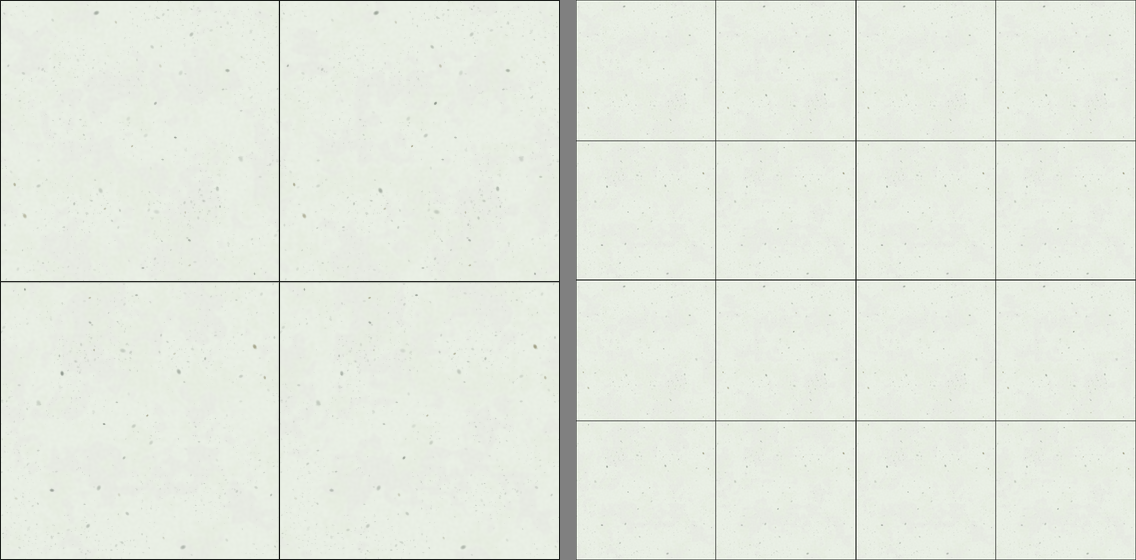
Left: one tile. Right: repeated 2 by 2.
Reproduce this pattern procedurally as a Shadertoy shader.

```glsl
// Pale speckled stone tiles in a two by two grid, parted by thin dark joints.
// Every tile shares one layout of soft specks, turned half round in the lower
// row, with speck strength varying per tile; wrapped gradient noise mottles it.

#define JOINT_CENTER vec2(0.499, 0.497)
#define JOINT_WIDTH 0.0021
#define RIM_WIDTH 0.0017
#define JOINT_COLOR vec3(0.07, 0.08, 0.07)
#define STONE_COLOR vec3(0.913, 0.936, 0.896)
#define MOTTLE_COLOR vec3(0.905, 0.919, 0.889)
#define GREEN_COLOR vec3(0.900, 0.926, 0.874)
#define SPECK_COLOR vec3(0.43, 0.47, 0.43)
#define OCHRE_COLOR vec3(0.56, 0.55, 0.43)
#define CHIP_RADIUS 0.0062
#define GRAIN_RADIUS 0.0042
#define DUST_RADIUS 0.0027

// Four random values in 0..1 from a cell and a seed
vec4 hash4(vec2 cell, float seed) {
    uvec3 q = uvec3(cell, seed) * uvec3(1597u, 3571u, 7919u);
    uint h = q.x ^ (q.y * 2747u) ^ (q.z * 9973u);
    uvec4 r = uvec4(h, h + 7411u, h + 15013u, h + 22501u);
    r = (r ^ (r >> 16u)) * 73244475u;
    r = (r ^ (r >> 15u)) * 73244475u;
    r ^= r >> 16u;
    return vec4(r & 65535u) / 65535.0;
}

float gradientDot(vec2 corner, vec2 offset, float period, float seed) {
    float angle = 6.2832 * hash4(mod(corner, period), seed).x;
    return dot(vec2(cos(angle), sin(angle)), offset);
}

// Gradient noise that wraps after one tile
float wrappedNoise(vec2 p, float period, float seed) {
    p *= period;
    vec2 i = floor(p), f = fract(p);
    vec2 w = f * f * f * (f * (f * 6.0 - 15.0) + 10.0);
    vec2 e = vec2(1.0, 0.0);
    float low = mix(gradientDot(i, f, period, seed),
                    gradientDot(i + e, f - e, period, seed), w.x);
    float high = mix(gradientDot(i + e.yx, f - e.yx, period, seed),
                     gradientDot(i + 1.0, f - 1.0, period, seed), w.x);
    return mix(low, high, w.y);
}

// Strongest of the nearby oval specks: x is its opacity, y its random tint
vec2 specks(vec2 p, float cells, float radius, float chance, float tile, float seed, float pixel) {
    vec2 best = vec2(0.0);
    vec2 base = floor(p * cells - 0.5);
    for (int k = 0; k < 4; k++) {
        vec2 cell = base + vec2(k & 1, k >> 1);
        vec2 key = mod(cell, cells);
        vec4 r = hash4(key, seed);
        vec4 s = hash4(key, seed + 1.0);
        vec2 d = p - (cell + 0.1 + 0.8 * r.xy) / cells;
        float angle = 6.2832 * s.x;
        d = mat2(cos(angle), sin(angle), -sin(angle), cos(angle)) * d;
        float size = radius * mix(0.55, 1.25, r.z * r.z);
        float dist = length(d * vec2(1.2, 0.85)) - size;
        float feather = max(pixel * 0.7, size * 0.7);
        float shape = 1.0 - smoothstep(-feather, feather, dist);
        float wear = mix(0.45, 1.0, hash4(key, seed + 2.0 + tile).x);
        float opacity = shape * step(r.w, chance) * mix(0.3, 1.0, s.y) * wear;
        if (opacity > best.x) best = vec2(opacity, s.z);
    }
    return best;
}

void mainImage(out vec4 fragColor, in vec2 fragCoord) {
    vec2 uv = fragCoord / iResolution.xy;
    float pixel = 1.0 / min(iResolution.x, iResolution.y);
    vec2 id = step(JOINT_CENTER, uv);
    vec2 local = mix(uv / JOINT_CENTER, (uv - JOINT_CENTER) / (1.0 - JOINT_CENTER), id);
    vec2 p = id.y < 0.5 ? 1.0 - local : local;
    float tile = id.x + 2.0 * id.y;

    // Grey and greenish clouds, denser toward the lower end of the layout
    float broad = wrappedNoise(p, 5.0, 11.0) + 0.5 * wrappedNoise(p, 9.0, 12.0 + tile);
    float fine = wrappedNoise(p, 22.0, 21.0 + tile);
    float lean = 0.25 * (0.5 - p.y);
    float grey = smoothstep(0.0, 0.35, broad + 0.8 * fine + lean);
    float green = smoothstep(0.0, 0.5, wrappedNoise(p, 7.0, 35.0) - 0.8 * fine + lean);
    vec3 color = mix(STONE_COLOR, MOTTLE_COLOR, grey);
    color = mix(color, GREEN_COLOR, 0.7 * green);
    color += 0.012 * wrappedNoise(p, 64.0, 31.0 + tile);

    // Fine dust gathers in patches, grains are sparse, chips are rare
    float patches = smoothstep(-0.15, 0.4, wrappedNoise(p, 6.0, 41.0));
    vec2 dust = specks(p, 64.0, DUST_RADIUS, 0.05 + 0.5 * patches, tile, 50.0, 2.0 * pixel);
    vec2 grain = specks(p, 34.0, GRAIN_RADIUS, 0.10 + 0.25 * patches, tile, 60.0, 2.0 * pixel);
    vec2 chip = specks(p, 10.0, CHIP_RADIUS, 0.33, tile, 70.0, 2.0 * pixel);
    color = mix(color, SPECK_COLOR, 0.20 * dust.x);
    color = mix(color, SPECK_COLOR, 0.32 * grain.x);
    color = mix(color, mix(SPECK_COLOR, OCHRE_COLOR, step(0.75, chip.y)), 0.9 * chip.x);

    // Inner joints, and a rim along the canvas edges that meets itself when tiled
    vec2 inner = abs(uv - JOINT_CENTER);
    vec2 rim = min(uv, 1.0 - uv);
    float edge = max(0.5 * JOINT_WIDTH - min(inner.x, inner.y), RIM_WIDTH - min(rim.x, rim.y));
    color = mix(color, JOINT_COLOR, clamp(edge / pixel + 0.5, 0.0, 1.0));

    fragColor = vec4(color, 1.0);
}
```
